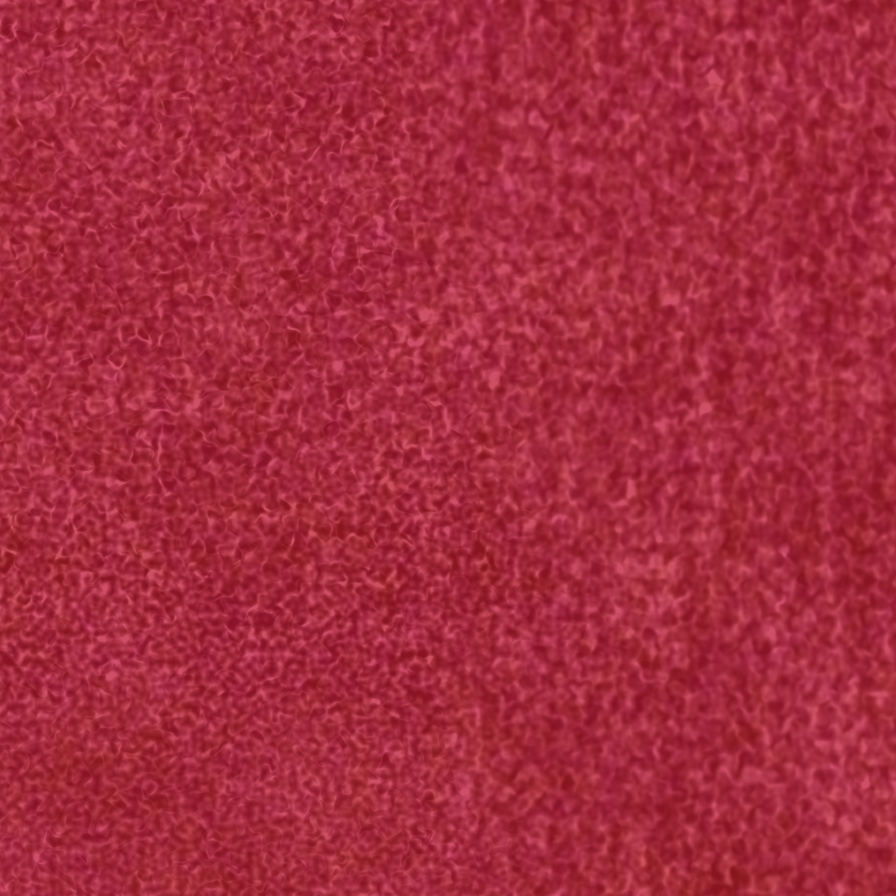
Reproduce this texture procedurally as a Shadertoy shader.

```glsl
const vec3 BASE_RED = vec3(0.645, 0.168, 0.241);
const vec3 TONE_STEP = vec3(0.045, 0.039, 0.043);
const vec3 PINK_SHIFT = vec3(0.004, -0.005, 0.024);
const float CONTRAST = 1.05;
const float LIGHT_SKEW = 0.09;
const float CELL_SCALE = 60.0;
const float WORM_SCALE = 50.0;
const float MID_SCALE = 70.0;
const float FINE_SCALE = 118.0;
const vec2 BLOB_SCALE = vec2(72.0, 56.0);
const vec2 STREAK_SCALE = vec2(40.0, 4.0);
const float RIDGE_WIDTH = 0.5;
const float SPECK_SCALE = 24.0;

vec2 hash2(vec2 p) {
    vec3 q = fract(vec3(p.xyx) * vec3(0.1031, 0.1030, 0.0973));
    q += dot(q, q.yzx + 33.33);
    return fract((q.xx + q.yz) * q.zy);
}

float slope(vec2 corner, vec2 toPoint) {
    float angle = 6.2832 * hash2(corner).x;
    return dot(vec2(cos(angle), sin(angle)), toPoint);
}

// Gradient noise scaled to a standard deviation near one
float grain(vec2 p) {
    vec2 i = floor(p), f = fract(p);
    vec2 w = f * f * f * (f * (f * 6.0 - 15.0) + 10.0);
    vec2 e = vec2(1, 0);
    float low = mix(slope(i, f), slope(i + e, f - e), w.x);
    float high = mix(slope(i + e.yx, f - e.yx), slope(i + 1.0, f - 1.0), w.x);
    return 4.6 * mix(low, high, w.y);
}

// Bright borders between irregular cells, centered on zero
float ridges(vec2 p) {
    vec2 cell = floor(p), f = fract(p);
    float nearest = 9.0, second = 9.0;
    for (int y = -1; y <= 1; y++) {
        for (int x = -1; x <= 1; x++) {
            vec2 offset = vec2(x, y);
            float d = length(offset + hash2(cell + offset + 71.0) - f);
            second = min(second, max(nearest, d));
            nearest = min(nearest, d);
        }
    }
    return 0.55 - smoothstep(0.0, RIDGE_WIDTH, second - nearest);
}

// Curly bright threads, centered on zero
float worms(vec2 p) {
    float n = grain(p);
    return exp(-2.0 * n * n) - 0.45;
}

// Sparse soft dots, one at most per grid cell
float specks(vec2 p, float share, float seed) {
    vec2 cell = floor(p) + seed;
    vec2 center = 0.3 + 0.4 * hash2(cell);
    vec2 traits = hash2(cell + 37.0);
    float radius = mix(0.18, 0.3, traits.y);
    float dotShape = 1.0 - smoothstep(0.0, radius, length(fract(p) - center));
    return dotShape * step(traits.x, share);
}

// Mix of two independent textures that keeps their contrast
float blend(float a, float b, float t) {
    return mix(a, b, t) * inversesqrt(t * t + (1.0 - t) * (1.0 - t));
}

void mainImage(out vec4 fragColor, in vec2 fragCoord) {
    vec2 uv = fragCoord / iResolution.y;
    vec2 warp = vec2(grain(uv * 75.0 + 13.0), grain(uv * 75.0 + 53.0));
    vec2 p = uv + 0.0022 * warp;

    // Regions: crisp at left, soft at right, finest at lower left
    float drift = 0.05 * grain(uv * 4.0 + 7.3);
    float soft = smoothstep(0.28, 0.76, uv.x + drift + 0.1 * (uv.y - 0.5));
    float fineArea = 1.0 - smoothstep(0.1, 0.55, uv.y + drift);

    // Crisp leathery grain
    float fine = grain(uv * FINE_SCALE + 3.7);
    float broken = 1.0 + 0.35 * grain(uv * 41.0 + 31.0);
    float crispTone = broken * (1.25 * ridges(p * CELL_SCALE) + 1.3 * worms(p * WORM_SCALE));
    crispTone += 0.65 * fine + 0.55 * grain(p * MID_SCALE + 11.0);
    float fineTone = 1.1 * broken * worms(p * WORM_SCALE * 1.4 + 9.0);
    fineTone += 0.75 * fine + 0.4 * grain(p * MID_SCALE * 1.3 + 5.0);

    // Blurred grain with upright streaks
    float softTone = 0.85 * grain(uv * BLOB_SCALE + 0.15 * warp);
    softTone += 0.45 * grain(uv * BLOB_SCALE * 1.55 + 17.0);
    softTone += 0.32 * grain(uv * STREAK_SCALE + 3.0) + 0.15 * fine;

    float tone = blend(blend(crispTone, fineTone, fineArea), softTone, soft);
    tone += 0.2 * grain(uv * 9.0 + 23.4) + 0.1 * grain(uv * 3.0 + 2.6);

    // Dark pits and pale flecks
    tone -= 1.8 * specks(p * SPECK_SCALE, 0.18, 5.0);
    float fleck = specks(p * SPECK_SCALE + 0.5, 0.16, 91.0);
    tone = CONTRAST * (tone + 2.2 * fleck);
    tone += LIGHT_SKEW * (tone * tone - 1.2);
    tone = clamp(tone, -2.3, 3.6);

    float pink = 0.25 * grain(uv * 8.0 + 61.3) + 0.4 * grain(uv * 36.0 + 83.0);
    pink += 0.5 * fleck + 0.4 * (uv.y - 0.5);
    vec3 color = BASE_RED + TONE_STEP * tone + PINK_SHIFT * pink;
    fragColor = vec4(clamp(color, 0.0, 1.0), 1.0);
}
```
